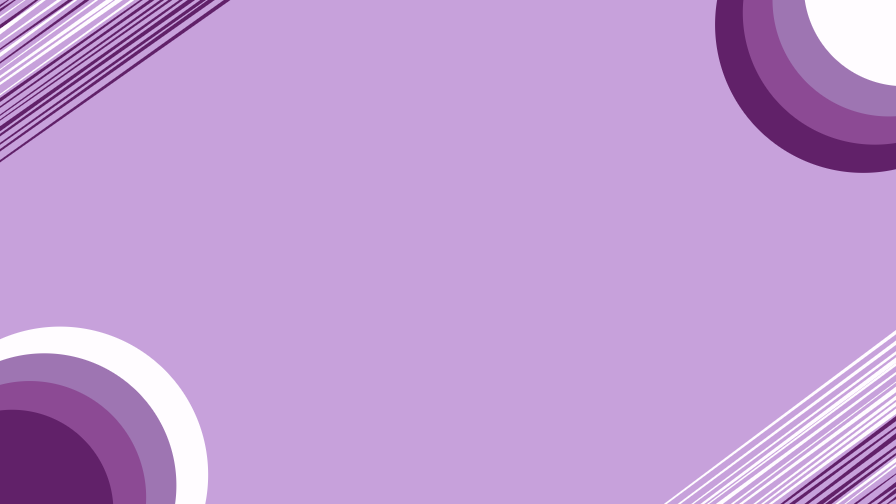
Reproduce this background procedurally as a Shadertoy shader.

```glsl
const vec3 LAVENDER = vec3(0.78, 0.63, 0.86);
const vec3 PLUM = vec3(0.38, 0.13, 0.41);
const vec3 ORCHID = vec3(0.55, 0.29, 0.58);
const vec3 LILAC = vec3(0.62, 0.46, 0.70);
const vec3 WHITE = vec3(1.0, 0.99, 1.0);

float hash(float n) {
    n = fract(n * 0.1031);
    n *= n + 33.33;
    return fract(n * (n + n));
}

// Antialiased coverage of a signed distance
float cover(float dist) {
    return clamp(0.5 - dist * iResolution.y, 0.0, 1.0);
}

void disc(inout vec3 color, vec2 p, vec2 center, float radius, vec3 tint) {
    color = mix(color, tint, cover(length(p - center) - radius));
}

// Tapered diagonal strokes; q is measured inward from a corner
void strokes(inout vec3 color, vec2 q, float reach, float slope,
             float whiteAtCorner, float whiteAtRim, float seed) {
    const int COUNT = 22;
    for (int i = 0; i < COUNT; i++) {
        float id = float(i) * 7.0 + seed;
        float t = (float(i) + 1.0 - 0.7 * hash(id)) / float(COUNT);
        if (i == COUNT - 1) t = 1.0;

        float tilt = slope + 0.05 * (hash(id + 1.3) - 0.5) * (1.0 - t);
        float dist = abs(q.y + tilt * q.x - reach * t) / length(vec2(tilt, 1.0));

        float along = clamp(q.x * slope / (reach * t), 0.0, 1.0);
        float taper = mix(1.0, 0.5, hash(id + 2.7) < 0.6 ? along : 1.0 - along);
        float halfWidth = mix(0.0017, 0.0048, hash(id + 4.1)) * taper;

        float whiteChance = mix(whiteAtCorner, whiteAtRim, smoothstep(0.4, 0.8, t));
        vec3 tint = hash(id + 5.9) < whiteChance ? WHITE : PLUM;
        color = mix(color, tint, cover(dist - halfWidth));
    }
}

void mainImage(out vec4 fragColor, in vec2 fragCoord) {
    vec2 p = fragCoord / iResolution.y;
    float right = iResolution.x / iResolution.y;
    vec3 color = LAVENDER;

    // Stroke bundles in the upper left and lower right
    strokes(color, vec2(p.x, 1.0 - p.y), 0.32, 0.71, 0.62, 0.0, 11.0);
    strokes(color, vec2(right - p.x, p.y), 0.341, 0.745, 0.1, 1.0, 211.0);

    // Nested discs, upper right
    vec2 q = vec2(p.x - right, p.y - 1.0);
    disc(color, q, vec2(-0.065, -0.049), 0.294, PLUM);
    disc(color, q, vec2(-0.042, -0.025), 0.262, ORCHID);
    disc(color, q, vec2(-0.014, 0.0), 0.231, LILAC);
    disc(color, q, vec2(0.016, 0.028), 0.199, WHITE);

    // Nested discs, lower left
    disc(color, p, vec2(0.119, 0.058), 0.294, WHITE);
    disc(color, p, vec2(0.088, 0.037), 0.262, LILAC);
    disc(color, p, vec2(0.059, 0.013), 0.231, ORCHID);
    disc(color, p, vec2(0.024, -0.014), 0.201, PLUM);

    fragColor = vec4(color, 1.0);
}
```
